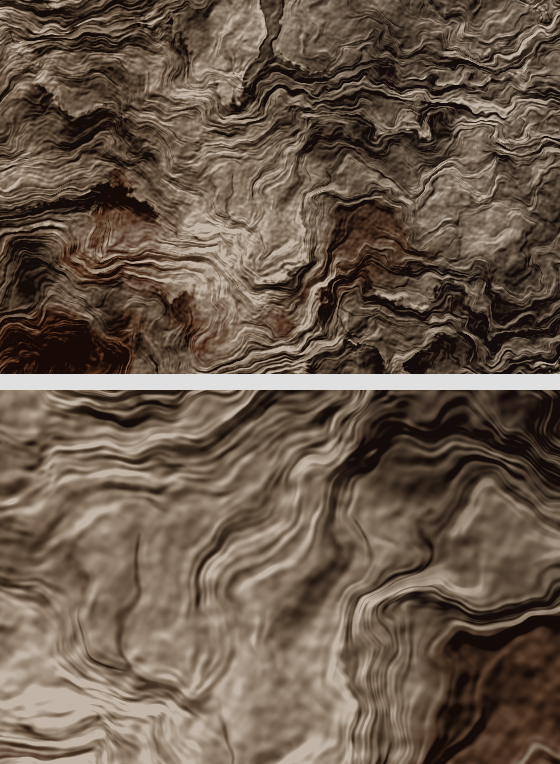
Top: the whole. Bottom: its middle third, enlarged.
Write a Shadertoy shader that draws this texture.

```glsl
vec2 randomGradient(vec2 cell) {
    vec3 h = fract(cell.xyx * vec3(0.1031, 0.1030, 0.0973));
    h += dot(h, h.yzx + 33.33);
    float angle = 6.2832 * fract((h.x + h.y) * h.z);
    return vec2(cos(angle), sin(angle));
}

float gradientNoise(vec2 p) {
    vec2 i = floor(p), f = p - i;
    vec2 u = f * f * f * (f * (f * 6.0 - 15.0) + 10.0);
    vec2 e = vec2(0.0, 1.0);
    float low = mix(dot(randomGradient(i), f),
                    dot(randomGradient(i + e.yx), f - e.yx), u.x);
    float high = mix(dot(randomGradient(i + e.xy), f - e.xy),
                     dot(randomGradient(i + e.yy), f - e.yy), u.x);
    return 1.4 * mix(low, high, u.y);
}

float fbm(vec2 p, int octaves) {
    float sum = 0.0, amplitude = 0.5;
    for (int i = 0; i < octaves; i++) {
        sum += amplitude * gradientNoise(p);
        p = mat2(1.6, 1.2, -1.2, 1.6) * p + 7.3;
        amplitude *= 0.5;
    }
    return sum;
}

vec2 swirl(vec2 p, float scale, float amount) {
    return p + amount * vec2(fbm(p * scale + 3.1, 2),
                             fbm(p * scale + vec2(17.3, 41.7), 2));
}

// Bends the straight fibre direction into gnarled flow
vec2 woodFlow(vec2 p, float gnarl) {
    p = swirl(p, 26.0, mix(0.008, 0.014, gnarl));
    p = swirl(p, 11.0, mix(0.035, 0.075, gnarl));
    p = swirl(p, 4.5, 0.14);
    return swirl(p, 1.8, 0.42);
}

// Short stretched strands; octaves too fine for the canvas fade out
float fibres(vec2 q, float footprint) {
    float sum = 0.0, amplitude = 0.5;
    vec2 scale = vec2(7.0, 26.0);
    for (int i = 0; i < 4; i++) {
        float visible = 1.0 - smoothstep(0.5, 1.2, footprint * scale.y);
        sum += amplitude * visible * gradientNoise(q * scale + float(i) * 9.7);
        scale *= 1.8;
        amplitude *= 0.8;
    }
    return sum;
}

float relief(vec2 p, vec2 q, float footprint) {
    return fbm(q * vec2(3.5, 8.0), 3) + 0.17 * fibres(q, footprint)
         + 0.11 * fbm(p * 45.0, 2);
}

float blob(vec2 p, vec2 centre, vec2 radius) {
    vec2 d = (p - centre) / radius;
    return exp(-dot(d, d));
}

// Weathered wood from deep crevice to bleached crest
vec3 woodColour(float tone) {
    return vec3(0.11, 0.07, 0.05) + tone * vec3(0.60, 0.47, 0.30)
         + tone * tone * vec3(0.0, 0.11, 0.24);
}

void mainImage(out vec4 fragColor, in vec2 fragCoord) {
    vec2 p = fragCoord / iResolution.y;
    float gnarl = smoothstep(0.7, 1.5, p.x + 0.5 * p.y);
    vec2 q = woodFlow(p, gnarl);
    float footprint = fwidth(q.y);

    // Light from the upper left
    vec2 towardLight = vec2(-0.0016, 0.0036);
    vec2 pLit = p + towardLight;
    vec2 qLit = woodFlow(pLit, gnarl);
    float light = 5.5 * (relief(p, q, footprint) - relief(pLit, qLit, footprint));
    light = clamp(light, -0.45, 0.45);

    // Broken overhanging ledges: pale rim above, soft shadow below
    float grit = fbm(p * 60.0 + 5.0, 2);
    float layer = fract(q.y * 4.5 + 0.9 * fbm(q * 4.0, 3) + 0.12 * grit);
    float ledge = smoothstep(-0.1, 0.2, fbm(p * 3.0 + 9.0, 3));
    float shadow = smoothstep(0.4, 0.93, layer) * (1.0 - smoothstep(0.96, 1.0, layer));
    float rim = exp(-9.0 * layer) * smoothstep(0.0, 0.03, layer);

    // Splits along the fibres and hollow pits
    float split = 1.0 - smoothstep(0.0, 0.09, abs(gradientNoise(q * vec2(9.0, 20.0) + 21.0)));
    split *= smoothstep(0.0, 0.3, gradientNoise(p * 9.0 + 31.0) + 0.4 * grit);
    float pit = smoothstep(0.25, 0.6, gradientNoise(q * vec2(6.0, 9.0) + 51.0) + 0.3 * grit);

    // Broad bleached and rotten areas
    float bleached = blob(p, vec2(0.66, 0.36), vec2(0.32, 0.24));
    float rot = smoothstep(0.2, 0.36, fbm(q * 1.8 + 63.0, 3));
    rot = max(rot, smoothstep(0.35, 0.6, blob(swirl(p, 5.0, 0.15), vec2(0.17, 0.05), vec2(0.26, 0.15))));
    rot *= 1.0 - 0.9 * bleached;

    float tone = 0.50 + 0.72 * fbm(p * 2.6 + 13.0, 3) + light;
    tone += 0.34 * fibres(q, footprint) + 0.22 * grit + 0.27 * bleached;
    tone += ledge * (0.28 * rim - 0.5 * shadow);
    tone -= 0.32 * split + mix(0.15, 0.3, gnarl) * pit + 0.25 * rot;
    tone -= 0.12 * smoothstep(0.35, 0.85, length(p / vec2(1.5, 1.0) - 0.5));
    tone = clamp(tone, -0.06, 1.08);

    // Rust in the darker rot, cooler grey on the gnarled side
    vec3 colour = woodColour(tone);
    float grey = dot(colour, vec3(0.3, 0.59, 0.11));
    colour = mix(colour, grey * vec3(1.06, 1.0, 0.92), 0.22 * gnarl);
    float rust = rot * (1.0 - smoothstep(0.25, 0.65, tone));
    colour *= mix(vec3(1.0), vec3(1.2, 0.82, 0.6), 0.8 * rust);
    fragColor = vec4(clamp(colour, 0.0, 1.0), 1.0);
}
```
